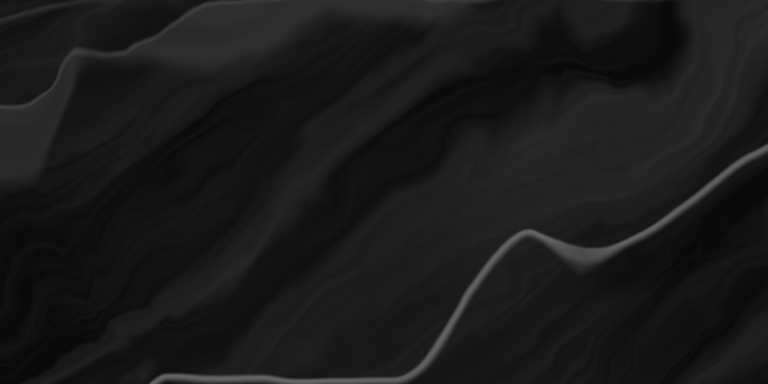
Write a Shadertoy shader that draws this background.

```glsl
const vec2 FLOW = vec2(0.82, 0.57);          // direction of the strata
const float WARP_BROAD = 0.22;
const float WARP_FINE = 0.26;
const float BASE_TONE = 0.083;
const float MIN_TONE = 0.04;
const float SHEET_TONE = 0.185;
const float LAYER_CONTRAST = 0.06;
const float STRIA_CONTRAST = 0.026;
const float HAIR_CONTRAST = 0.022;
const float VEIN_TONE = 0.40;
const float VEIN_WIDTH = 0.028;
const vec3 TINT = vec3(1.0, 1.0, 1.012);

float hash(vec2 cell) {
    return fract(sin(dot(cell, vec2(127.1, 311.7))) * 43758.5453);
}

float noise(vec2 p) {
    vec2 i = floor(p), f = fract(p);
    f = f * f * f * (f * (f * 6.0 - 15.0) + 10.0);
    return mix(mix(hash(i), hash(i + vec2(1, 0)), f.x),
               mix(hash(i + vec2(0, 1)), hash(i + vec2(1, 1)), f.x), f.y);
}

// Smooth fractal noise centred on zero
float fbm(vec2 p) {
    float sum = 0.0, amp = 0.6;
    for (int i = 0; i < 4; i++) {
        sum += amp * (noise(p) - 0.5);
        p = mat2(1.6, 1.2, -1.2, 1.6) * p + 5.7;
        amp *= 0.4;
    }
    return sum;
}

vec2 fbm2(vec2 p) {
    return vec2(fbm(p), fbm(p + vec2(17.3, 9.1)));
}

// Liquid displacement of the (along, across) coordinates
vec2 marble(vec2 q) {
    vec2 broad = fbm2(q * vec2(1.5, 2.4) + 3.0);
    vec2 fine = fbm2(q * vec2(2.4, 4.2) + 3.2 * broad + 11.0);
    return q + WARP_BROAD * broad + WARP_FINE * fine;
}

float band(float s, float centre, float halfWidth, float soft) {
    return 1.0 - smoothstep(halfWidth - soft, halfWidth + soft, abs(s - centre));
}

// Crest of the bright vein
float mainCrest(float x) {
    return 0.02 - 0.07 * (1.0 - smoothstep(0.31, 0.43, x))
         + 0.38 * smoothstep(1.02, 1.38, x)
         - 0.04 * smoothstep(1.37, 1.54, x)
         + 0.33 * smoothstep(1.55, 2.15, x)
         + 0.016 * (noise(vec2(x * 9.0, 2.0)) - 0.5);
}

// Crest of the thin upper vein
float upperCrest(float x) {
    return 0.73 + 0.13 * smoothstep(0.03, 0.22, x) + 0.16 * smoothstep(0.28, 0.60, x);
}

// Lower rim of the pale sheet
float sheetRim(float x) {
    return 0.51 + 0.33 * smoothstep(0.06, 0.25, x)
         + 0.09 * smoothstep(0.55, 0.85, x) + 0.09 * smoothstep(1.08, 1.30, x);
}

// Sharp upper edge at d = 0, soft fade below it
float ridge(float d, float width) {
    return (1.0 - smoothstep(-0.006, 0.005, d)) * smoothstep(-width, -0.2 * width, d);
}

void mainImage(out vec4 fragColor, in vec2 fragCoord) {
    vec2 p = fragCoord / iResolution.y;
    vec2 q = vec2(dot(p, FLOW), dot(p, vec2(-FLOW.y, FLOW.x)));
    vec2 m = marble(q);
    float s = m.y;

    // Broad strata
    float tone = BASE_TONE;
    tone += 0.042 * band(s, -0.37, 0.13, 0.035);
    tone += 0.022 * band(s, -0.05, 0.045, 0.02);
    tone -= 0.035 * band(s, -0.16, 0.055, 0.03);
    tone -= 0.012 * band(s, 0.16, 0.12, 0.06);
    tone += LAYER_CONTRAST * (noise(vec2(m.x * 1.3, s * 10.0)) - 0.5);

    // Fine striations, faded where they become too dense
    float stria = s * 38.0, hair = s * 85.0;
    float striaFade = 1.0 - smoothstep(0.4, 1.2, fwidth(stria));
    float hairFade = 1.0 - smoothstep(0.4, 1.2, fwidth(hair));
    float patchy = 0.4 + 1.2 * noise(q * 4.0 + 20.0);
    tone += STRIA_CONTRAST * striaFade * (noise(vec2(m.x * 2.5, stria)) - 0.5);
    tone += HAIR_CONTRAST * hairFade * patchy * (noise(vec2(m.x * 4.0, hair)) - 0.5);

    // Pale sheet and thin veins in the upper left
    vec2 w = p + 0.10 * fbm2(p * 4.0);
    float aboveRim = w.y - sheetRim(w.x);
    float belowCrest = upperCrest(w.x) - w.y;
    float sheet = smoothstep(-0.025, 0.04, aboveRim) * smoothstep(-0.004, 0.012, belowCrest);
    float sheetShade = SHEET_TONE + 0.05 * (noise(vec2(w.x * 2.0, aboveRim * 22.0)) - 0.5);
    tone = mix(tone, sheetShade, 0.88 * sheet);
    tone += 0.09 * ridge(-belowCrest, 0.018);
    float streak = w.y - 0.95 - 0.12 * w.x;
    tone += 0.09 * ridge(streak, 0.022) * (1.0 - smoothstep(0.15, 0.4, p.x));

    // Bright vein with a fan below its crest and a dark trough under it
    float x = p.x + 0.03 * fbm(p * 5.0);
    float slope = (mainCrest(x + 0.01) - mainCrest(x - 0.01)) / 0.02;
    float d = (p.y - mainCrest(x)) * inversesqrt(1.0 + slope * slope);
    float fan = band(x, 1.51, 0.05, 0.07);
    float trough = band(d, -0.085, 0.045, 0.03) * smoothstep(1.52, 1.66, x);
    tone -= 0.04 * trough;
    tone = max(tone, MIN_TONE);
    float glow = 0.85 + 0.3 * noise(vec2(x * 5.0, d * 60.0));
    float vein = ridge(d, VEIN_WIDTH + 0.06 * fan) * (1.0 - 0.35 * fan);
    tone = mix(tone, VEIN_TONE * glow, vein);

    fragColor = vec4(tone * TINT, 1.0);
}
```
